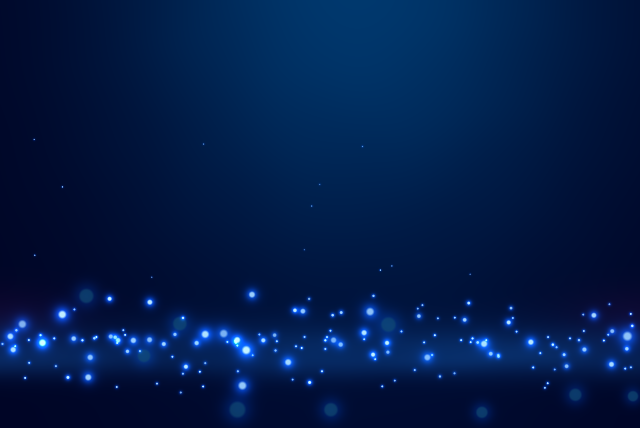
This background is drawn by a Shadertoy shader. Its source:

```glsl
vec3 hash3(float n) {
    return fract(sin(n * vec3(12.99, 78.23, 39.43) + vec3(1.3, 4.1, 2.7)) * 4375.85);
}

vec2 gradientAt(vec2 cell) {
    float angle = 6.2832 * hash3(dot(cell, vec2(1.0, 57.0))).x;
    return vec2(cos(angle), sin(angle));
}

float gradientNoise(vec2 p) {
    vec2 i = floor(p), f = fract(p);
    vec2 u = f * f * f * (f * (f * 6.0 - 15.0) + 10.0);
    vec2 e = vec2(0.0, 1.0);
    float low = mix(dot(gradientAt(i), f), dot(gradientAt(i + e.yx), f - e.yx), u.x);
    float high = mix(dot(gradientAt(i + e), f - e), dot(gradientAt(i + 1.0), f - 1.0), u.x);
    return mix(low, high, u.y);
}

float gauss(float x) {
    return exp(-x * x);
}

// Wide blue glow overhead, fading into navy
vec3 backdrop(vec2 p, float aspect) {
    vec2 toLight = (p - vec2(0.56 * aspect, 1.04)) * vec2(1.0, 0.93);
    float dist = length(toLight) + 0.025 * gradientNoise(p * 5.0);
    vec3 color = mix(vec3(0.0, 0.015, 0.14), vec3(0.0, 0.2, 0.39), exp(-3.2 * dist * dist));
    return color + vec3(0.0, 0.02, 0.04) * gauss((p.x - 0.56 * aspect) / 0.6);
}

// Horizontal haze: crisp underneath, feathered above
vec3 haze(vec2 p, float aspect) {
    float rise = p.y - 0.165 + 0.012 * gradientNoise(p * vec2(3.0, 6.0));
    float band = gauss(rise / (rise < 0.0 ? 0.045 : 0.075));
    float strength = 0.6 + 0.3 * gauss(p.x / 0.2) + 0.25 * gauss((p.x - 0.7 * aspect) / 0.4);
    strength += 0.2 * gradientNoise(p * vec2(4.0, 14.0));
    vec3 color = vec3(0.035, 0.15, 0.25) * band * strength;

    // Faint plum tint at both sides
    float side = min(p.x, aspect - p.x);
    return color + vec3(0.045, 0.0, 0.02) * gauss(side / 0.17) * gauss((p.y - 0.27) / 0.06);
}

void addOrb(inout vec3 color, float dist, float radius, float brightness) {
    float pixel = 1.0 / iResolution.y;
    color += vec3(0.03, 0.3, 0.8) * brightness * gauss(dist / (radius * 1.7));
    color += vec3(0.0, 0.08, 0.25) * brightness * gauss(dist / (radius * 3.0));
    float core = 1.0 - smoothstep(radius * 0.5, radius * 1.1 + pixel * 0.5, dist);
    color = mix(color, vec3(0.82, 0.98, 1.0), core * brightness);
}

void mainImage(out vec4 fragColor, in vec2 fragCoord) {
    vec2 p = fragCoord / iResolution.y;
    float aspect = iResolution.x / iResolution.y;
    vec3 color = backdrop(p, aspect) + haze(p, aspect);

    // Dim out-of-focus discs
    for (int i = 0; i < 9; i++) {
        vec3 h = hash3(float(i) + 310.0);
        vec2 center = vec2(aspect * fract(float(i) * 0.382 + 0.225), 0.03 + 0.28 * h.y);
        float dist = length(p - center);
        float radius = mix(0.011, 0.021, h.z);
        color += vec3(0.0, 0.09, 0.24) * gauss(dist / (radius * 1.6));
        float disc = 1.0 - smoothstep(radius * 0.7, radius * 1.1, dist);
        color = mix(color, vec3(0.07, 0.3, 0.43), disc * 0.6);
    }

    // Bright orbs, mostly tiny, gathered along the haze
    for (int i = 0; i < 150; i++) {
        vec3 h = hash3(float(i) + 20.0);
        float spread = 2.0 * h.y - 1.0;
        float x = aspect * fract(float(i) * 0.618 + 0.06 * h.x);
        float y = 0.205 + 0.125 * spread * abs(spread);
        float radius = 0.0019 + 0.0095 * pow(h.z, 5.0);
        float brightness = mix(0.55, 1.0, fract(h.x * 7.0 + h.z));
        addOrb(color, length(p - vec2(x, y)), radius, brightness);
    }

    // Sparse pinpoints in the open sky
    for (int i = 0; i < 12; i++) {
        vec3 h = hash3(float(i) + 700.0);
        vec2 center = vec2(aspect * h.x, 0.35 + 0.42 * h.y * h.y);
        addOrb(color, length(p - center), 0.0012, mix(0.2, 0.7, h.z));
    }

    fragColor = vec4(clamp(color, 0.0, 1.0), 1.0);
}
```
